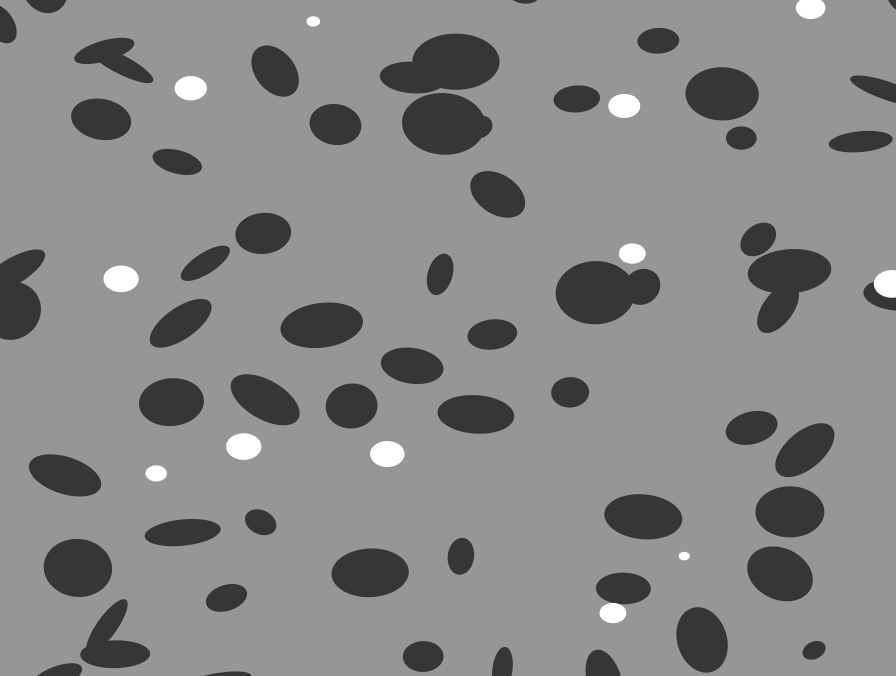
Reproduce this pattern procedurally as a WebGL 2 fragment shader.

```glsl
#version 300 es
precision highp float;
// Scattered dark ellipses of mixed shape and a few small white dots on flat grey.

uniform vec2 u_resolution;
out vec4 fragColor;

const float PI = 3.14159265;

// Three random values in 0..1 for a grid cell (PCG style integer hash)
vec3 hash3(ivec2 cell, int salt) {
    uvec3 v = uvec3(ivec3(cell + 64, salt)) * 1664525u + 1013904223u;
    v.x += v.y * v.z; v.y += v.z * v.x; v.z += v.x * v.y;
    v ^= v >> 16u;
    v.x += v.y * v.z; v.y += v.z * v.x; v.z += v.x * v.y;
    return vec3(v >> 8u) / 16777216.0;
}

// Antialiased coverage of a rotated ellipse centred at the origin
float ellipse(vec2 p, vec2 radii, float angle) {
    float c = cos(angle), s = sin(angle);
    mat2 turn = mat2(c, -s, s, c);
    vec2 q = turn * p / radii;
    float k = max(length(q), 1e-4);
    vec2 slope = transpose(turn) * (q / radii) / k;
    float pixelStep = length(slope / u_resolution);
    return clamp(0.5 + (1.0 - k) / pixelStep, 0.0, 1.0);
}

// One jittered ellipse per grid cell; roundness 1 turns them into discs
float scatter(vec2 uv, vec2 grid, vec2 sizeRange, float roundness, int salt) {
    ivec2 home = ivec2(floor(uv * grid));
    float cover = 0.0;
    for (int y = -1; y <= 1; y++) {
        for (int x = -1; x <= 1; x++) {
            ivec2 cell = home + ivec2(x, y);
            vec2 centre = (vec2(cell) + hash3(cell, salt).xy) / grid;
            vec3 shape = hash3(cell, salt + 1);
            vec2 radii = mix(sizeRange.xx, sizeRange.yy, shape.xy);
            radii.y = mix(radii.y, radii.x, roundness);
            cover = max(cover, ellipse(uv - centre, radii, PI * shape.z));
        }
    }
    return cover;
}

void main() {
    // Unit square stretched to the canvas, so discs become wide ovals
    vec2 uv = gl_FragCoord.xy / u_resolution;

    float darkSpots = scatter(uv, vec2(8.0, 7.0), vec2(0.011, 0.049), 0.0, 11);
    float whiteDots = scatter(uv, vec2(4.0, 3.0), vec2(0.006, 0.021), 1.0, 37);

    vec3 color = vec3(0.59);
    color = mix(color, vec3(0.21), darkSpots);
    color = mix(color, vec3(1.0), whiteDots);
    fragColor = vec4(color, 1.0);
}
```
